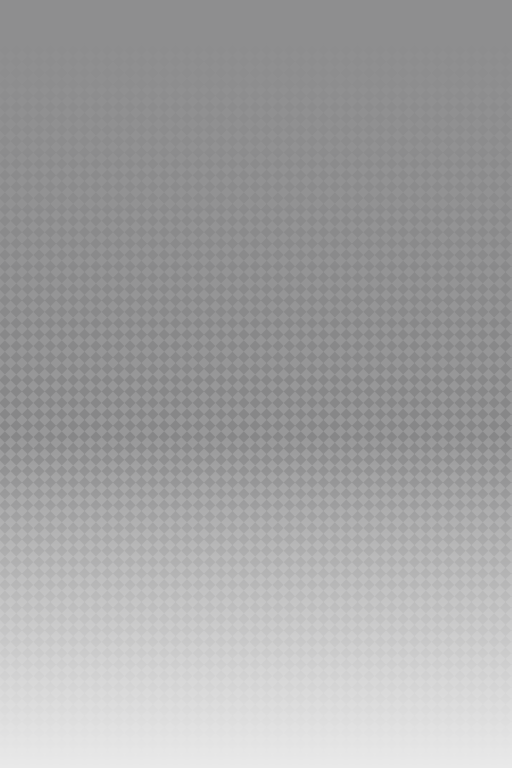
Reproduce this pattern procedurally as a Shadertoy shader.

```glsl
const float CELLS_PER_HEIGHT = 67.5;
const vec2 LATTICE_ORIGIN = vec2(0.43, 0.09);
const float HORIZON = 0.431;
const vec3 SLATE = vec3(0.556, 0.556, 0.560);
const vec3 ASH = vec3(0.562, 0.562, 0.566);
const vec3 MIST = vec3(0.915);

// Coverage of dark diamonds centred on a square lattice
float diamondMask(vec2 cell, float blur) {
    vec2 offset = abs(fract(cell + 0.5) - 0.5);
    return smoothstep(-blur, blur, 0.5 - offset.x - offset.y);
}

// Flat grey above the horizon, brightening toward the bottom
vec3 backdrop(float height, float horizon) {
    float fall = clamp((horizon - height) / horizon, 0.0, 1.0);
    float rise = clamp((height - horizon) / (1.0 - horizon), 0.0, 1.0);
    vec3 upper = mix(ASH, SLATE, rise);
    return mix(upper, MIST, fall * (1.2 - 0.2 * fall));
}

// Contrast peaks at the horizon and fades toward both ends
float patternContrast(float height, float horizon) {
    float below = height / horizon;
    float above = (0.97 - height) / (0.97 - horizon);
    return 0.035 * clamp(min(below, above), 0.0, 1.0);
}

void mainImage(out vec4 fragColor, in vec2 fragCoord) {
    vec2 position = fragCoord / iResolution.y;
    float pixel = CELLS_PER_HEIGHT / iResolution.y;

    vec2 cell = position * CELLS_PER_HEIGHT - LATTICE_ORIGIN;
    float dark = diamondMask(cell, pixel);
    float contrast = patternContrast(position.y, HORIZON);

    vec3 color = backdrop(position.y, HORIZON);
    color += contrast * (1.0 - 2.0 * dark);
    fragColor = vec4(color, 1.0);
}
```
